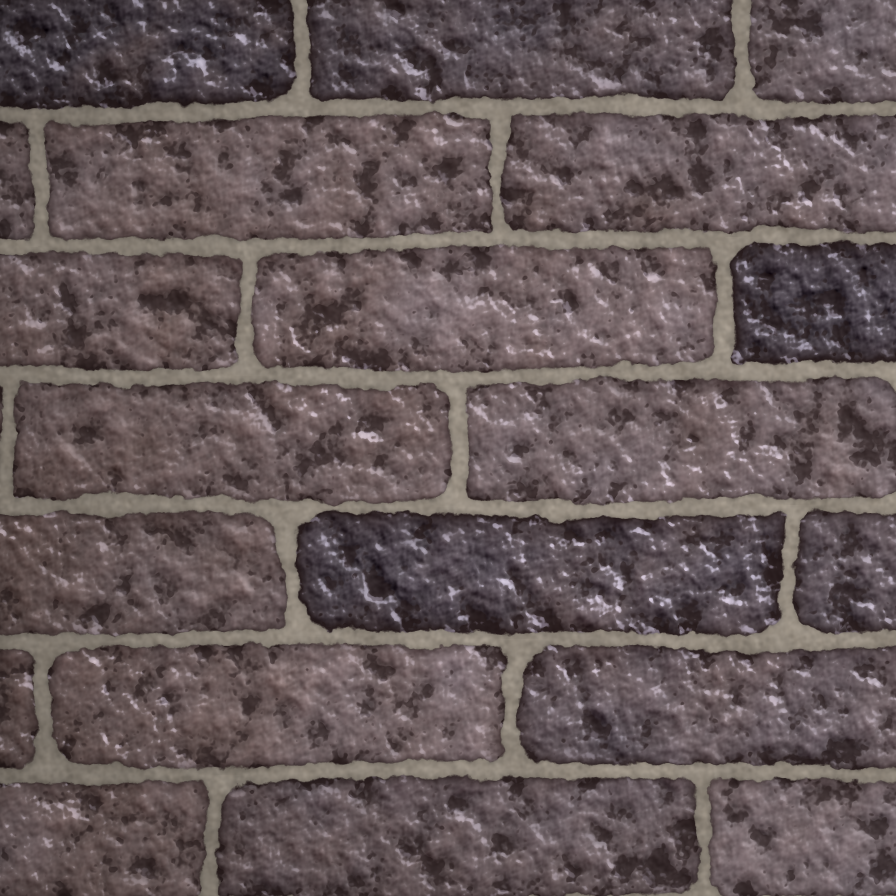
Reproduce this texture procedurally as a Shadertoy shader.

```glsl
const float PITCH = 0.148;           // height of one course
const float FIRST_JOINT = 0.138;     // lowest horizontal joint
const float JOINT = 0.0085;          // half width of the mortar
const float RELIEF = 0.30;
const float SPARKLE = 0.26;
const vec2 LIGHT_CENTER = vec2(0.72, 0.50);
const vec2 LIGHT_STEP = vec2(0.0012, 0.0019);
const vec3 CLAY = vec3(0.415, 0.345, 0.335);
const vec3 HAZE = vec3(0.475, 0.425, 0.445);
const vec3 BURNT = vec3(0.285, 0.260, 0.295);
const vec3 SOOT = vec3(0.130, 0.085, 0.085);
const vec3 GLINT = vec3(0.86, 0.86, 1.00);
const vec3 MORTAR = vec3(0.570, 0.535, 0.490);

// Per course, from the bottom: first upright joint and brick length
const vec2 COURSE[7] = vec2[7](
    vec2(0.237, 0.547), vec2(0.049, 0.523), vec2(0.323, 0.559),
    vec2(0.007, 0.504), vec2(0.276, 0.531), vec2(0.043, 0.514),
    vec2(0.336, 0.495));

// Firing darkness of the left, middle and right brick of each course
const vec3 FIRING[7] = vec3[7](
    vec3(0.0, 0.25, 0.0), vec3(0.0, 0.0, 0.35), vec3(0.0, 0.85, 0.4),
    vec3(0.0), vec3(0.0, 0.0, 1.0), vec3(0.0, 0.0, 0.1),
    vec3(1.2, 0.5, 0.1));

vec3 hash3(vec2 p) {
    vec3 q = fract(p.xyx * vec3(0.1031, 0.1030, 0.0973));
    q += dot(q, q.yxz + 33.33);
    return fract((q.xxy + q.yzz) * q.zyx);
}

// Cellular noise: one signed soft spot per cell
float spots(vec2 p) {
    vec2 cell = floor(p), f = p - cell;
    float sum = 0.0;
    for (int j = -1; j <= 1; j++)
    for (int i = -1; i <= 1; i++) {
        vec2 o = vec2(i, j);
        vec3 r = hash3(cell + o);
        vec2 d = o + r.xy - f;
        float k = max(0.0, 1.0 - dot(d, d));
        sum += (2.0 * r.z - 1.0) * k * k;
    }
    return sum;
}

float layered(vec2 p) {
    float sum = 0.0, amp = 0.5;
    for (int i = 0; i < 4; i++) {
        sum += amp * spots(p);
        p = mat2(1.6, 1.2, -1.2, 1.6) * p + 17.3;
        amp *= 0.52;
    }
    return sum;
}

// Lumpy surface with creases
float surfaceHeight(vec2 p) {
    return layered(p * 42.0) - 0.35 * abs(spots(p * vec2(30.0, 38.0) + 5.0));
}

float roundedBox(vec2 p, vec2 halfSize, float radius) {
    vec2 q = abs(p) - halfSize + radius;
    return min(max(q.x, q.y), 0.0) + length(max(q, 0.0)) - radius;
}

void mainImage(out vec4 fragColor, in vec2 fragCoord) {
    vec2 p = fragCoord / iResolution.y;
    float pixel = 1.0 / iResolution.y;

    // Hand-laid, slightly wavy courses
    vec2 wall = p;
    wall.y += 0.003 * sin(6.0 * p.x + 9.0 * p.y) + 0.0015 * sin(17.0 * p.x - 23.0 * p.y);
    wall.y -= 0.010 * (p.x - 0.5) * p.y;
    wall.x += 0.003 * sin(31.0 * p.y + 4.0 * p.x);
    float level = (wall.y - FIRST_JOINT) / PITCH + 1.0;
    int row = clamp(int(floor(level)), 0, 6);
    vec2 course = COURSE[row];
    float along = (wall.x - course.x) / course.y;
    vec2 id = vec2(floor(along), float(row));
    vec2 size = vec2(course.y, PITCH);
    vec2 local = (vec2(along, level) - id - 0.5) * size;

    // Ragged brick outline, each corner worn differently
    float wear = hash3(id * 2.0 + step(0.0, local) + 40.0).x;
    float radius = mix(0.008, 0.042, wear * wear);
    float broad = layered(p * 11.0 + 3.0);
    float edge = roundedBox(local, 0.5 * size - JOINT, radius);
    edge += 0.006 * layered(p * 26.0) + 0.0045 * layered(p * 75.0 + 9.0);
    float soft = max(pixel, 0.0013);
    float brick = 1.0 - smoothstep(-soft, soft, edge);

    // Relief from the slope towards the light
    float height = surfaceHeight(p);
    float slope = surfaceHeight(p - LIGHT_STEP) - surfaceHeight(p + LIGHT_STEP);
    float grain = spots(p * 210.0);

    // Fired clay, violet towards the light
    vec3 tone = hash3(id + 71.0);
    float firing = FIRING[row][clamp(int(id.x) + 1, 0, 2)];
    float burn = clamp(firing * (1.0 + 0.9 * broad - 0.7 * local.x / size.x), 0.0, 1.0);
    vec3 clay = mix(CLAY, HAZE, clamp(0.15 + 0.6 * p.x + 0.5 * broad, 0.0, 1.0));
    clay *= 0.95 + 0.10 * tone.x;
    clay = mix(clay, BURNT, 0.85 * burn);
    clay *= 1.0 + 0.22 * height + 0.07 * grain;
    clay += RELIEF * slope * (1.0 + 0.5 * burn);

    // Pits, dark rims and glossy chips
    float pits = smoothstep(0.32, 0.65, -height + 0.3 * grain);
    float rim = 0.55 * exp(min(edge, 0.0) / 0.0045);
    rim += 0.55 * burn * exp(min(edge, 0.0) / 0.018);
    clay = mix(clay, SOOT, clamp(0.55 * pits + rim, 0.0, 0.85));
    float gloss = 0.5 + 0.9 * spots(p * 8.0 + 2.0) + 0.7 * firing;
    float glint = smoothstep(0.13, 0.34, slope) * clamp(gloss, 0.1, 1.2);
    clay += SPARKLE * GLINT * glint;

    // Sandy mortar
    vec3 mortar = MORTAR * (1.0 + 0.10 * broad + 0.06 * grain);
    mortar += 0.10 * slope;
    mortar *= 1.0 - 0.18 * exp(-max(edge, 0.0) / 0.003);

    // Window light falling off to the left
    vec2 away = p - LIGHT_CENTER;
    float light = 1.06 - 0.34 * dot(away, away);
    fragColor = vec4(clamp(mix(mortar, clay, brick) * light, 0.0, 1.0), 1.0);
}
```
